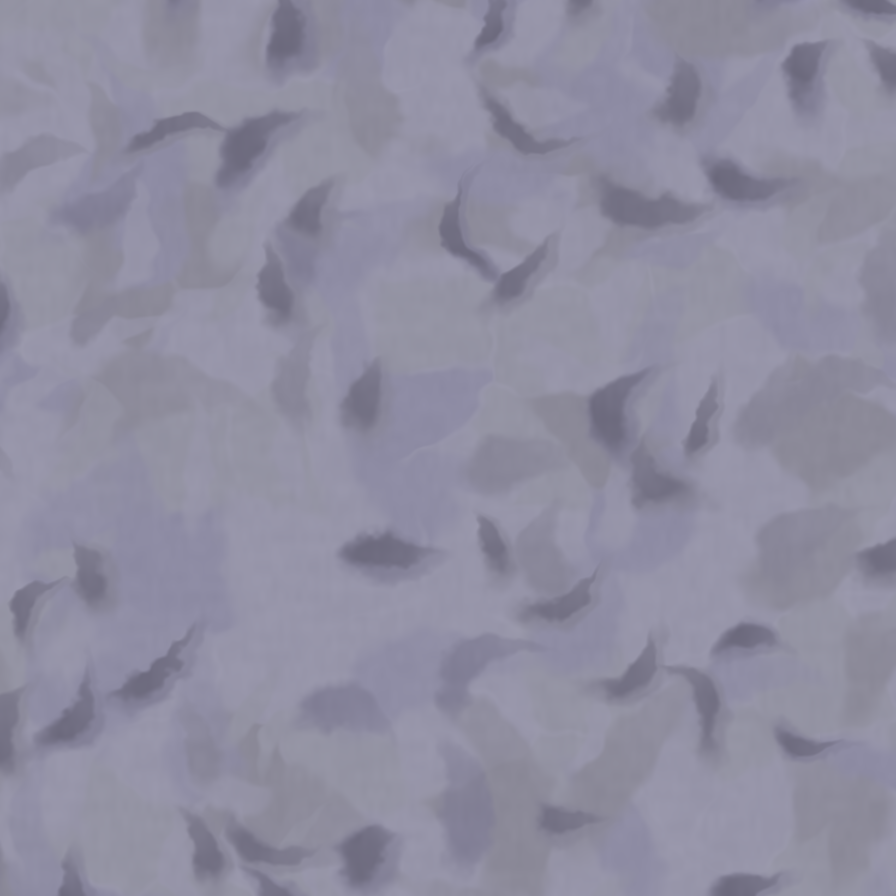
Give the GLSL for this texture, as a WebGL 2 fragment shader.

```glsl
#version 300 es
precision highp float;
// Matte lavender-grey surface of soft facets, pale veins and short dark strokes.

#define FACET_CELLS 9.0
#define WASH_CELLS 6.5
#define STROKE_CELLS 8.5
#define EDGE_WARP 0.011
#define VEIN_STRENGTH 0.35
#define GRAIN 0.012
#define PALE_COOL vec3(0.592, 0.585, 0.664)
#define PALE_WARM vec3(0.580, 0.578, 0.640)
#define MID_COOL vec3(0.555, 0.547, 0.642)
#define MID_WARM vec3(0.545, 0.538, 0.596)
#define SHADE vec3(0.505, 0.495, 0.585)
#define DARK vec3(0.425, 0.415, 0.490)

uniform vec2 u_resolution;
out vec4 fragColor;

float hash(vec2 p) {
    return fract(sin(dot(p, vec2(127.1, 311.7))) * 43758.5453);
}

vec2 hash2(vec2 p) {
    return vec2(hash(p), hash(p + 37.3));
}

float noise(vec2 p) {
    vec2 cell = floor(p), f = fract(p);
    f = f * f * (3.0 - 2.0 * f);
    float low = mix(hash(cell), hash(cell + vec2(1, 0)), f.x);
    float high = mix(hash(cell + vec2(0, 1)), hash(cell + vec2(1, 1)), f.x);
    return mix(low, high, f.y);
}

vec2 warp(vec2 p, float scale) {
    return vec2(noise(p * scale), noise(p * scale + 71.0)) - 0.5;
}

vec3 facetTone(float pick) {
    if (pick < 0.50) return PALE_COOL;
    if (pick < 0.82) return PALE_WARM;
    return pick < 0.91 ? MID_COOL : MID_WARM;
}

// Blended Voronoi facets with pale seams
vec3 facets(vec2 p) {
    p *= FACET_CELLS;
    vec2 cell = floor(p);
    vec3 sum = vec3(0.0);
    float total = 0.0, nearest = 9.0, second = 9.0;
    for (int y = -1; y <= 1; y++)
    for (int x = -1; x <= 1; x++) {
        vec2 id = cell + vec2(x, y);
        float d = length(id + hash2(id) - p);
        float weight = exp(-26.0 * d);
        sum += facetTone(hash(id + 5.7)) * weight;
        total += weight;
        second = min(second, max(d, nearest));
        nearest = min(nearest, d);
    }
    float vein = 1.0 - smoothstep(0.0, 0.10, second - nearest);
    vein *= smoothstep(0.35, 0.7, noise(p * 1.3 + 9.0));
    return mix(sum / total, PALE_COOL + 0.025, vein * VEIN_STRENGTH);
}

// Scattered bent, tapered strokes; size is half length and half width in cells
vec3 paintStrokes(vec3 base, vec2 p, float cells, vec2 size, float density,
                  vec3 cool, vec3 warm, float softness, float seed) {
    p *= cells;
    vec2 cell = floor(p);
    for (int y = -1; y <= 1; y++)
    for (int x = -1; x <= 1; x++) {
        vec2 id = cell + vec2(x, y);
        vec2 key = id + seed;
        if (hash(key + 2.9) > density) continue;
        vec2 q = p - id - hash2(key);
        float angle = 1.0 + 2.6 * (hash(key + 11.3) - 0.5);
        float c = cos(angle), s = sin(angle);
        q = vec2(c * q.x + s * q.y, c * q.y - s * q.x);
        q.y += 2.4 * (hash(key + 19.1) - 0.5) * q.x * q.x;
        vec2 halfSize = size * mix(vec2(0.55), vec2(1.0), hash2(key + 23.7));
        float along = q.x / halfSize.x;
        float taper = 1.0 - 0.45 * clamp(along, -1.0, 1.0);
        float d = length(vec2(along, q.y / (halfSize.y * taper)));
        float cover = 1.0 - smoothstep(1.0 - softness, 1.0 + softness, d);
        cover *= mix(0.95, 0.5, smoothstep(-0.7, 1.0, along));
        base = mix(base, mix(cool, warm, step(0.5, hash(key + 31.9))), cover);
    }
    return base;
}

void main() {
    vec2 uv = gl_FragCoord.xy / min(u_resolution.x, u_resolution.y);
    vec2 p = uv + EDGE_WARP * (2.2 * warp(uv, 13.0) + warp(uv, 55.0));
    vec2 rough = p + 0.35 * EDGE_WARP * warp(uv, 150.0);

    // Ground and broad washes
    vec3 color = facets(p);
    color = paintStrokes(color, p, WASH_CELLS, vec2(0.85, 0.30), 0.8,
                         MID_COOL, MID_WARM, 0.22, 3.0);
    color = paintStrokes(color, p, WASH_CELLS * 1.5, vec2(0.75, 0.20), 0.45,
                         PALE_COOL, PALE_WARM, 0.25, 47.0);

    // Rare bluish glints
    color = paintStrokes(color, p, 4.5, vec2(0.24, 0.12), 0.22,
                         vec3(0.60, 0.59, 0.72), PALE_COOL, 0.5, 83.0);

    // Shaded strokes with darker cores on the same centres
    color = paintStrokes(color, rough, STROKE_CELLS, vec2(0.62, 0.24), 0.65,
                         SHADE, mix(SHADE, MID_WARM, 0.6), 0.28, 17.0);
    color = paintStrokes(color, rough + vec2(0.006, -0.004), STROKE_CELLS,
                         vec2(0.46, 0.15), 0.5, DARK, DARK + 0.02, 0.35, 17.0);

    // Faint streaked grain
    float grain = noise(uv * vec2(150.0, 60.0)) + noise(uv * vec2(45.0, 90.0)) - 1.0;
    fragColor = vec4(color + GRAIN * grain, 1.0);
}
```
